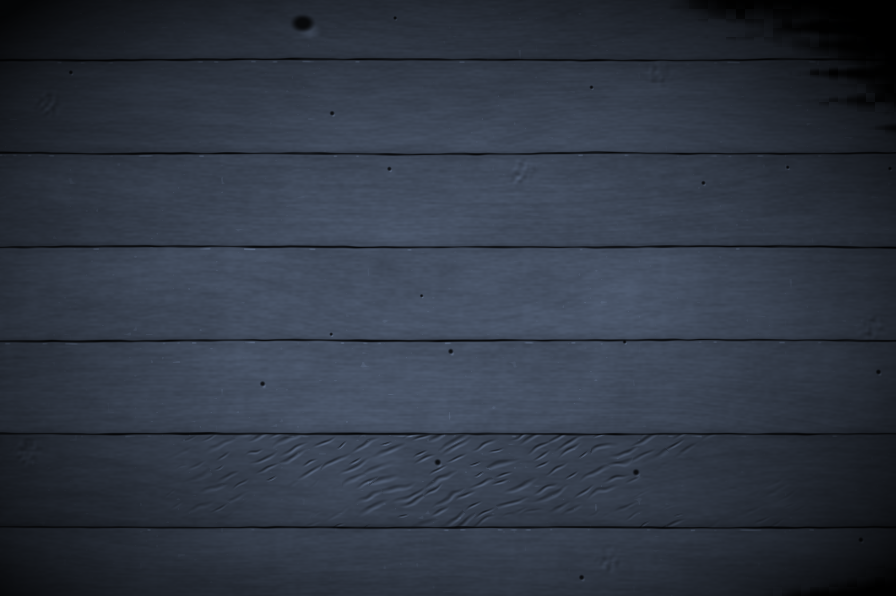
Give the GLSL for this texture, as a Shadertoy shader.

```glsl
// Seven dark slate-blue painted planks with grain, nail holes, gouges and a worn, shaded border.

const float BOARD_HEIGHT = 0.157;
const float FIRST_SEAM = 0.1145;
const float ROUGH_BOARD = 0.0;
const vec3 SLATE = vec3(0.865, 1.0, 1.23);

float hash(vec2 p) {
    return fract(sin(dot(p, vec2(127.1, 311.7))) * 43758.545);
}

float noise(vec2 p) {
    vec2 i = floor(p), f = fract(p);
    f = f * f * (3.0 - 2.0 * f);
    return mix(mix(hash(i), hash(i + vec2(1, 0)), f.x),
               mix(hash(i + vec2(0, 1)), hash(i + vec2(1, 1)), f.x), f.y);
}

// Cellular noise: offset to the nearest point (xy) and that point's id (z)
vec3 cellular(vec2 p) {
    vec2 cell = floor(p);
    vec3 nearest = vec3(9.0, 9.0, 0.0);
    for (int j = -1; j <= 1; j++)
    for (int i = -1; i <= 1; i++) {
        vec2 c = cell + vec2(i, j);
        vec2 d = p - c - 0.15 - 0.7 * vec2(hash(c), hash(c + 41.3));
        if (dot(d, d) < dot(nearest.xy, nearest.xy)) nearest = vec3(d, hash(c + 7.7));
    }
    return nearest;
}

// Layered sines bent into long rings, plus short fibres and soft mottling
float woodGrain(vec2 p, float board) {
    vec2 q = p + vec2(board * 5.3, board * 2.1);
    float bend = 0.16 * noise(q * vec2(2.2, 6.0)) + 0.012 * noise(q * vec2(9.0, 30.0));
    float grain = 0.0, freq = 190.0, amp = 0.013;
    for (int i = 0; i < 3; i++) {
        grain += amp * sin((q.y + bend) * freq + 3.0 * noise(q * vec2(4.0, 12.0)));
        freq *= 1.83;
        amp *= 0.75;
    }
    grain += 0.06 * (noise(q * vec2(16.0, 160.0)) - 0.5);
    grain += 0.08 * (noise(q * vec2(70.0, 270.0)) - 0.5);
    grain += 0.05 * (noise(q * vec2(150.0, 220.0)) - 0.5);
    grain += 0.07 * (noise(q * vec2(20.0, 40.0)) - 0.5);
    return grain + 0.16 * (noise(q * vec2(3.5, 12.0)) - 0.5);
}

// Height of the surface cut by short separate slanted strokes
float gougeHeight(vec2 p) {
    vec2 q = vec2(0.9 * p.x + 0.43 * p.y, 0.9 * p.y - 0.43 * p.x);
    q.y += 0.016 * noise(p * 16.0) + 0.005 * noise(p * 60.0);
    vec3 stroke = cellular(q * vec2(17.0, 58.0));
    float size = 0.15 + 0.4 * stroke.z;
    return smoothstep(0.0, size, length(stroke.xy * vec2(0.8, 1.5)));
}

// Relief seen under light from the upper left
float gougeRelief(vec2 p) {
    return gougeHeight(p) - gougeHeight(p + vec2(-0.0015, 0.0028));
}

float pitRelief(vec2 p) {
    return noise(p * 130.0) - noise(p * 130.0 + vec2(-0.4, 0.6));
}

// Shading multiplier for a round hole with a pale lower rim
float holeShade(vec2 d, float radius, float px) {
    float hole = 1.0 - smoothstep(radius * 0.4 - px, radius + px, length(d));
    float rim = 1.0 - smoothstep(0.0, radius, length(d + vec2(-0.5, 0.8) * radius));
    return (1.0 - 0.8 * hole) * (1.0 + 0.4 * rim * (1.0 - hole));
}

// Thin uneven gap with a soft shadow and a faint, broken highlight below it
float seamShade(vec2 p, float d, float row, float px) {
    d += 0.0028 * (noise(vec2(p.x * 6.0, row * 9.0)) - 0.5);
    d += 0.0010 * (noise(vec2(p.x * 45.0, row * 4.0)) - 0.5);
    float width = 0.0002 + 0.0012 * noise(vec2(p.x * 26.0, row * 5.0));
    float depth = 0.6 + 0.3 * noise(vec2(p.x * 35.0, row * 7.0));
    float gap = 1.0 - smoothstep(width - px, width + px + 0.0013, abs(d));
    float halo = exp(-abs(d) * 170.0);
    float lip = 1.0 - smoothstep(0.0, 0.0018 + px, abs(d + 0.0042));
    float worn = 0.08 + 0.35 * smoothstep(0.78, 0.95, noise(vec2(p.x * 80.0, row * 3.0)));
    return (1.0 - depth * gap) * (1.0 - 0.2 * halo) * (1.0 + lip * worn);
}

// Ragged black loss eating in from the right-hand corners
float cornerLoss(vec2 uv, vec2 p) {
    float blocks = hash(floor(p * 64.0)) - 0.5;
    float streaks = noise(p * vec2(5.0, 65.0)) - 0.5;
    float upper = uv.x + uv.y - 1.83 + 0.04 * blocks + 0.14 * streaks;
    float lower = uv.x - 3.0 * uv.y - 0.88 + 0.03 * blocks + 0.08 * streaks;
    return smoothstep(-0.06, 0.05, max(upper, lower));
}

void mainImage(out vec4 fragColor, in vec2 fragCoord) {
    vec2 uv = fragCoord / iResolution.xy;
    vec2 p = fragCoord / iResolution.y;
    float px = 0.5 / iResolution.y;

    // Plank layout
    float row = (p.y - FIRST_SEAM) / BOARD_HEIGHT;
    float board = floor(row);
    float seam = floor(row + 0.5);
    float rough = 1.0 - step(0.5, abs(board - ROUGH_BOARD));

    // Broad light falling off toward the border
    vec2 fall = (uv - vec2(0.48, 0.47)) / vec2(0.62, 0.66);
    float light = clamp(0.346 - 0.282 * dot(fall, fall), 0.018, 0.312);

    // Paint, grain and plank-to-plank tone
    float shade = 1.0 + woodGrain(p, board) + 0.05 * (hash(vec2(board, 3.0)) - 0.5);
    shade *= 1.0 - 0.1 * rough;

    // Gouges along the rough plank, pitted patches elsewhere
    float reach = smoothstep(0.2, 0.5, p.x) * (1.0 - smoothstep(1.1, 1.4, p.x));
    float gougeMask = rough * reach * smoothstep(0.3, 0.65, noise(p * vec2(9.0, 18.0) + 2.0));
    shade += 0.42 * gougeMask * gougeRelief(p);
    vec3 patchCell = cellular(p * 3.2);
    float pitted = step(0.45, patchCell.z) * (1.0 - smoothstep(0.03, 0.1, length(patchCell.xy)));
    shade += 0.4 * pitted * pitRelief(p);
    float fleck = smoothstep(0.93, 0.98, noise(p * vec2(110.0, 130.0)));
    shade += 0.2 * fleck * noise(p * 6.0);

    // Scattered nail holes and one large knot
    vec3 nail = cellular(p / BOARD_HEIGHT);
    float nailRadius = step(0.66, nail.z) * mix(0.003, 0.005, fract(nail.z * 17.0)) * (1.0 + 0.7 * rough);
    if (nailRadius > 0.0) shade *= holeShade(nail.xy * BOARD_HEIGHT, nailRadius, px);
    shade *= holeShade((p - vec2(0.508, 0.961)) * vec2(0.75, 1.0), 0.017, px);

    shade *= seamShade(p, (row - seam) * BOARD_HEIGHT, seam, px);
    light *= max(shade, 0.0) * (1.0 - 0.95 * cornerLoss(uv, p));
    fragColor = vec4(light * SLATE, 1.0);
}
```
